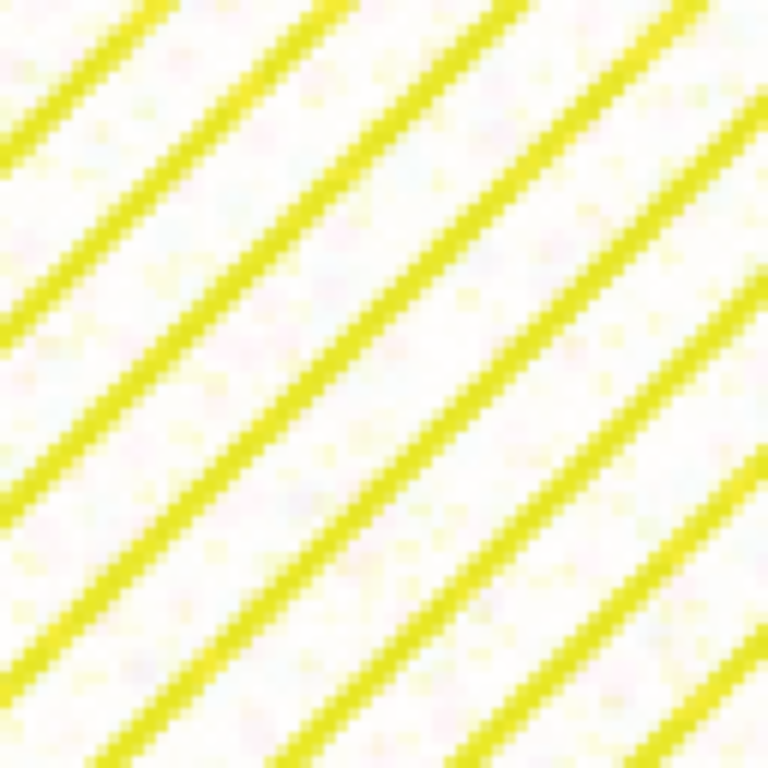
Write a Shadertoy shader that draws this pattern.

```glsl
// Thin yellow diagonal stripes on warm white, drawn as a coarse grid of soft cells.
// Each cell samples a periodic stripe profile plus faint cellular-noise stains;
// neighbouring cells are then blended across narrow borders.

const float CELLS = 64.0;            // coarse cells per canvas side
const float STRIPE_PERIOD = 0.2311;  // spacing measured along one axis
const float STRIPE_PHASE = 0.2122;   // first stripe, from the upper left corner
const float STAIN_GRID = 25.0;       // stain sites per canvas side

const vec3 PAPER = vec3(0.998, 0.993, 0.985);
const vec3 CREAM = vec3(0.985, 0.985, 0.80);
const vec3 YELLOW = vec3(0.908, 0.906, 0.145);
const vec3 WARM_YELLOW = vec3(0.955, 0.920, 0.20);

float hash(vec2 p) {
    vec3 q = fract(p.xyx * vec3(0.1031, 0.1030, 0.0973));
    q += dot(q, q.yzx + 33.33);
    return fract((q.x + q.y) * q.z);
}

// Cellular noise: rounded spots of random strength around jittered sites.
float spots(vec2 p, float radius, float seed) {
    vec2 base = floor(p);
    float strongest = 0.0;
    for (int y = -1; y <= 1; y++) {
        for (int x = -1; x <= 1; x++) {
            vec2 id = base + vec2(x, y);
            vec2 site = id + vec2(hash(id + seed), hash(id + seed + 41.7));
            float strength = smoothstep(0.35, 1.0, hash(id + seed + 83.1));
            float spot = 1.0 - smoothstep(0.3 * radius, radius, length(p - site));
            strongest = max(strongest, strength * spot);
        }
    }
    return strongest;
}

// Slow layered sines, roughly -1 to 1.
float waver(vec2 p) {
    return 0.6 * sin(17.0 * p.x - 23.0 * p.y) + 0.4 * sin(41.0 * p.x + 29.0 * p.y + 1.3);
}

// Coverage of the rising diagonal stripes.
float stripes(vec2 p, float shift) {
    float s = (p.x + 1.0 - p.y - STRIPE_PHASE) / STRIPE_PERIOD + shift;
    float fromCentre = abs(fract(s + 0.5) - 0.5);
    return 1.0 - smoothstep(0.045, 0.170, fromCentre);
}

// Flat colour of one coarse cell.
vec3 cellColour(vec2 id) {
    id = clamp(id, 0.0, CELLS - 1.0);
    vec2 p = (id + 0.5) / CELLS;
    float grain = hash(id + 7.0) - 0.5;

    // Paper with cream stains and fainter pink and cool tints.
    vec3 ground = mix(PAPER, CREAM, 0.85 * spots(p * STAIN_GRID, 0.55, 3.0));
    ground -= vec3(0.0, 0.035, 0.012) * spots(p * 17.0, 0.6, 19.0);
    ground -= vec3(0.025, 0.003, 0.0) * spots(p * 15.0, 0.6, 57.0);
    ground += vec3(0.004, 0.006, 0.022) * grain;

    // Ink drifts slightly in place and hue along each stripe.
    float ink = stripes(p, 0.006 * waver(p) + 0.012 * grain);
    float warmth = smoothstep(0.35, 1.0, spots(p * 13.0, 0.7, 91.0) + 0.3 * grain);
    vec3 stripeColour = mix(YELLOW, WARM_YELLOW, warmth) + 0.02 * grain;
    return mix(ground, stripeColour, ink);
}

void mainImage(out vec4 fragColor, in vec2 fragCoord) {
    vec2 grid = fragCoord / iResolution.xy * CELLS - 0.5;
    vec2 id = floor(grid);
    vec2 blend = smoothstep(0.15, 0.85, fract(grid));

    // Blend the four nearest cells with softened borders.
    vec3 lower = mix(cellColour(id), cellColour(id + vec2(1, 0)), blend.x);
    vec3 upper = mix(cellColour(id + vec2(0, 1)), cellColour(id + vec2(1, 1)), blend.x);
    fragColor = vec4(clamp(mix(lower, upper, blend.y), 0.0, 1.0), 1.0);
}
```
